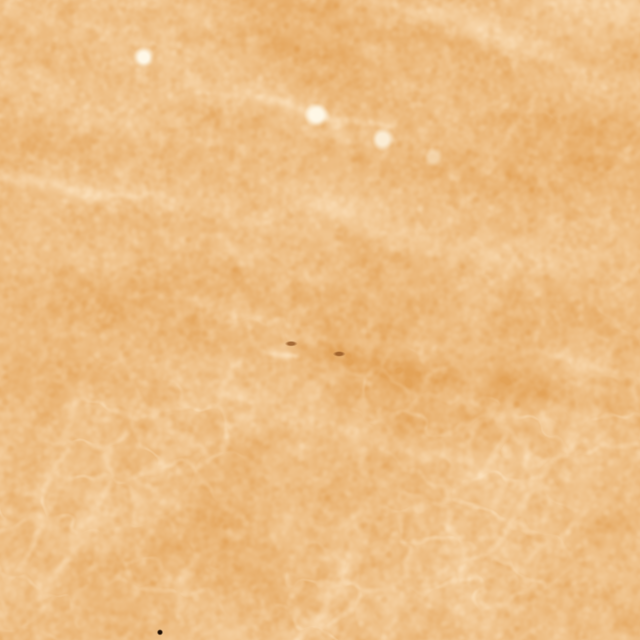
This texture is drawn by a three.js fragment shader. Its source:

```glsl
// Pale honey-coloured limestone: soft sparse-cell grain and clouds, slanted light
// veins, a crackle of cell borders in the lower half, and a few pits and specks.
// Everything is summed into one tone, which then runs through a narrow ramp.
varying vec2 vUv;

vec3 hash3(vec2 cell) {
  vec3 h = vec3(dot(cell, vec2(127.1, 311.7)),
                dot(cell, vec2(269.5, 183.3)),
                dot(cell, vec2(419.2, 371.9)));
  return fract(sin(h) * 43758.5);
}

// Cellular noise: one soft bump of random sign per cell, about -1 to 1
float speckle(vec2 p) {
  vec2 cell = floor(p), f = fract(p);
  float sum = 0.0;
  for (int y = -1; y <= 1; y++) {
    for (int x = -1; x <= 1; x++) {
      vec2 offset = vec2(float(x), float(y));
      vec3 h = hash3(cell + offset);
      vec2 d = offset + h.xy - f;
      float bump = max(1.0 - dot(d, d), 0.0);
      sum += (h.z * 2.0 - 1.0) * bump * bump;
    }
  }
  return sum;
}

// Soft lines along the borders between cells
float crackle(vec2 p) {
  vec2 cell = floor(p), f = fract(p);
  float nearest = 8.0, second = 8.0;
  for (int y = -1; y <= 1; y++) {
    for (int x = -1; x <= 1; x++) {
      vec2 offset = vec2(float(x), float(y));
      float d = length(offset + hash3(cell + offset).xy - f);
      second = min(second, max(nearest, d));
      nearest = min(nearest, d);
    }
  }
  return 1.0 - smoothstep(0.0, 0.26, second - nearest);
}

// Gently curved streak around the origin, thinning toward both ends
float vein(vec2 p, float halfLength, float width, float slope) {
  float taper = 1.0 - smoothstep(0.3, 1.0, abs(p.x) / halfLength);
  float d = (p.y - slope * p.x - 0.25 * p.x * p.x) / (width * (0.4 + 0.6 * taper));
  return taper * exp(-d * d);
}

float disc(vec2 p, float radius) {
  return 1.0 - smoothstep(0.35, 1.0, length(p) / radius);
}

void main() {
  vec2 uv = vUv;
  float upper = smoothstep(0.3, 0.65, uv.y);
  float ragged = speckle(uv * 48.0 + 7.0);
  vec2 warped = uv + 0.012 * vec2(speckle(uv * 9.0 + 31.0), speckle(uv * 8.0 + 57.0));
  warped.y += 0.004 * ragged;

  // Grain and clouds; the upper bedding is stretched along the slant
  vec2 bedding = vec2(warped.x, warped.y + 0.22 * warped.x);
  float tone = 0.46;
  tone += 0.18 * speckle(uv * 125.0) + 0.15 * speckle(uv * 62.0 + 13.0);
  tone += 0.10 * ragged + 0.20 * speckle(uv * 5.0 + 3.0);
  tone += mix(0.20 * speckle(warped * 17.0 + 5.0),
              0.24 * speckle(bedding * vec2(5.0, 26.0) + 9.0), upper);

  // Crackle, broken into patches
  float patches = smoothstep(-0.35, 0.5, speckle(uv * 7.0 + 71.0));
  tone += 0.30 * crackle(warped * vec2(14.0, 17.0) + 0.12 * ragged)
        * patches * (1.0 - 0.8 * upper);

  // Light veins stepping down the slab, fainter toward the bottom
  for (int i = 0; i < 8; i++) {
    float k = float(i);
    float swing = cos(k * 2.1);
    vec2 centre = vec2(fract(0.85 + k * 0.618), 0.92 - 0.1 * k);
    float streak = vein(warped - centre, 0.26 + 0.12 * swing,
                        0.012 + 0.008 * swing, -0.22 - 0.06 * swing);
    tone += (0.42 - 0.035 * k) * streak;
  }

  // One dark seam and a small bright flake
  tone -= 0.36 * vein(warped - vec2(0.72, 0.4), 0.36, 0.022, -0.2);
  tone += 0.75 * vein(warped - vec2(0.43, 0.452), 0.03, 0.007, -0.1);

  vec3 ochre = vec3(0.905, 0.675, 0.405);
  vec3 cream = vec3(0.965, 0.825, 0.645);
  vec3 color = mix(ochre, cream, clamp(tone, -0.25, 1.35));

  // White pits with uneven rims
  for (int i = 0; i < 4; i++) {
    float k = float(i);
    vec2 centre = vec2(0.225 + 0.18 * k + 0.09 * sin(k * 1.5), 0.91 - 0.09 * sqrt(k));
    float radius = 0.019 + 0.003 * sin(k * 1.6) + 0.003 * ragged;
    float strength = 0.95 - 0.022 * k * k * k;
    color = mix(color, vec3(1.0, 0.98, 0.92), strength * disc(uv - centre, radius));
  }

  // Brown flecks beside the seam, then a black grain near the bottom edge
  for (int i = 0; i < 2; i++) {
    vec2 p = uv - vec2(0.455, 0.463) - float(i) * vec2(0.075, -0.016);
    color = mix(color, vec3(0.55, 0.3, 0.1), 0.75 * disc(p * vec2(0.55, 1.2), 0.006));
  }
  color = mix(color, vec3(0.12, 0.06, 0.02), disc(uv - vec2(0.25, 0.012), 0.0055));

  gl_FragColor = vec4(color, 1.0);
}
```
